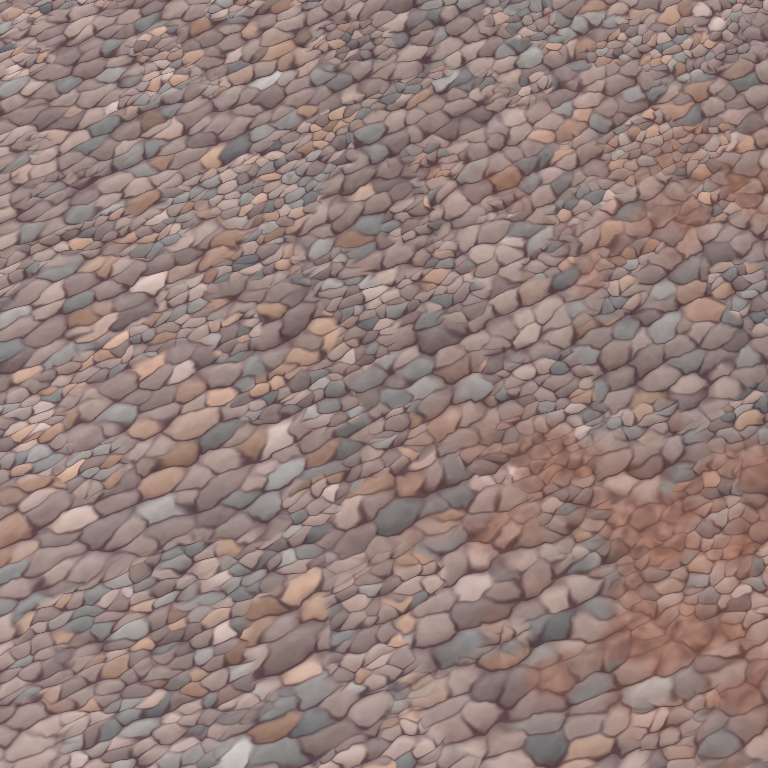
A WebGL 1 fragment shader for this texture:

```glsl
precision highp float;
// Draws a bank of soft, weathered pebbles receding upwards, with patches of reddish soil.

uniform vec2 u_resolution;

float hash(vec2 p) {
  return fract(sin(dot(p, vec2(127.1, 311.7))) * 43758.5453);
}

float noise(vec2 p) {
  vec2 i = floor(p), f = fract(p);
  f = f * f * (3.0 - 2.0 * f);
  return mix(mix(hash(i), hash(i + vec2(1.0, 0.0)), f.x),
             mix(hash(i + vec2(0.0, 1.0)), hash(i + 1.0), f.x), f.y);
}

mat2 rotation(float a) {
  return mat2(cos(a), -sin(a), sin(a), cos(a));
}

// Mostly mauve grey stones, with some slate and some peach ones
vec3 stoneColor(vec2 id) {
  float tone = 0.55 * hash(id + 3.1) + 0.45 * hash(id + 8.7);
  float kind = hash(id + 15.3);
  vec3 color = mix(vec3(0.46, 0.40, 0.395), vec3(0.76, 0.67, 0.635), tone);
  color += vec3(-0.075, -0.015, 0.0) * smoothstep(0.76, 0.86, kind);
  color += vec3(0.07, 0.02, -0.025) * smoothstep(0.20, 0.08, kind);
  return color + 0.11 * step(0.95, hash(id + 21.9));
}

// Soft Voronoi stones: rgb is the lit colour, a is the shadow in the gaps
vec4 stones(vec2 p, vec2 up) {
  vec2 cell = floor(p);
  vec3 sum = vec3(0.0);
  float total = 0.0, nearest = 9.0, second = 9.0, height = 0.0;
  for (int j = -1; j <= 1; j++) {
    for (int i = -1; i <= 1; i++) {
      vec2 id = cell + vec2(float(i), float(j));
      vec2 center = id + 0.5 + 0.85 * (vec2(hash(id), hash(id + 41.3)) - 0.5);
      vec2 offset = p - center;
      vec2 turned = rotation(1.1 * (hash(id + 5.5) - 0.5)) * offset;
      float d = length(turned * vec2(0.88, 1.14)) - 0.26 * hash(id + 12.4);
      float weight = exp(-24.0 * d);
      float lift = dot(offset, up);
      sum += weight * (stoneColor(id) + 0.13 * clamp(lift, -0.6, 0.6));
      height += weight * lift;
      total += weight;
      second = min(second, max(nearest, d));
      nearest = min(nearest, d);
    }
  }
  float gap = 1.0 - smoothstep(0.0, 0.24, second - nearest);
  float underside = smoothstep(0.25, -0.4, height / total);
  float hollow = smoothstep(0.30, 0.75, nearest);
  return vec4(sum / total, gap * (0.18 + 0.62 * underside) + 0.35 * hollow);
}

void main() {
  vec2 uv = gl_FragCoord.xy / u_resolution;

  // Perspective: stones shrink towards the top and lean up to the right
  float size = 0.043 - 0.021 * uv.y;
  vec2 ground = vec2((uv.x - 0.5) / size, -log(size) / 0.021);
  vec2 stretch = vec2(0.82, 1.25);
  vec2 p = rotation(-0.45) * ground;
  p = vec2(dot(ground, vec2(0.90, 0.435)), dot(ground, vec2(-0.435, 0.90))) * stretch;
  vec2 up = normalize(vec2(0.30, 0.95));

  // Bend the outlines so that stones are uneven
  p += 0.30 * (vec2(noise(p * 1.7), noise(p * 1.7 + 31.0)) - 0.5);
  p += 0.10 * (vec2(noise(p * 4.5 + 7.0), noise(p * 4.5 + 53.0)) - 0.5);

  // Large stones with clusters of smaller ones
  vec4 large = stones(p, up);
  vec4 small = stones(p * 1.75 + 19.0, up);
  float cluster = smoothstep(0.52, 0.66, noise(p * 0.55 + 71.0));
  vec4 bed = mix(large, small, cluster);

  // Reddish soil shows between stones on the right
  float patchNoise = 0.65 * noise(uv * vec2(5.0, 8.0) + 4.0) + 0.35 * noise(uv * 17.0);
  float soil = smoothstep(0.42, 0.72, patchNoise) * smoothstep(0.35, 0.85, uv.x)
             * smoothstep(0.95, 0.65, uv.y);
  vec3 soilColor = mix(vec3(0.46, 0.34, 0.31), vec3(0.69, 0.53, 0.47), noise(p * 3.5));
  float bare = soil * smoothstep(0.35, 0.65, noise(p * 0.8 + 13.0));
  vec3 color = mix(bed.rgb, soilColor, 0.75 * bare);
  color += soil * vec3(0.025, -0.01, -0.02);

  // Gap shadows, faint surface mottling and broad light falling off to the right
  vec3 shadow = mix(vec3(0.31, 0.23, 0.25), vec3(0.35, 0.23, 0.21), soil);
  color = mix(color, shadow, clamp(bed.a, 0.0, 0.85) * (1.0 - 0.4 * bare));
  color += 0.045 * (noise(p * 3.0 + 90.0) - 0.5) + 0.025 * (noise(p * 7.0) - 0.5);
  color *= 1.06 - 0.07 * uv.x + 0.09 * (noise(uv * 4.0 + 2.0) - 0.5);

  gl_FragColor = vec4(color, 1.0);
}
```
